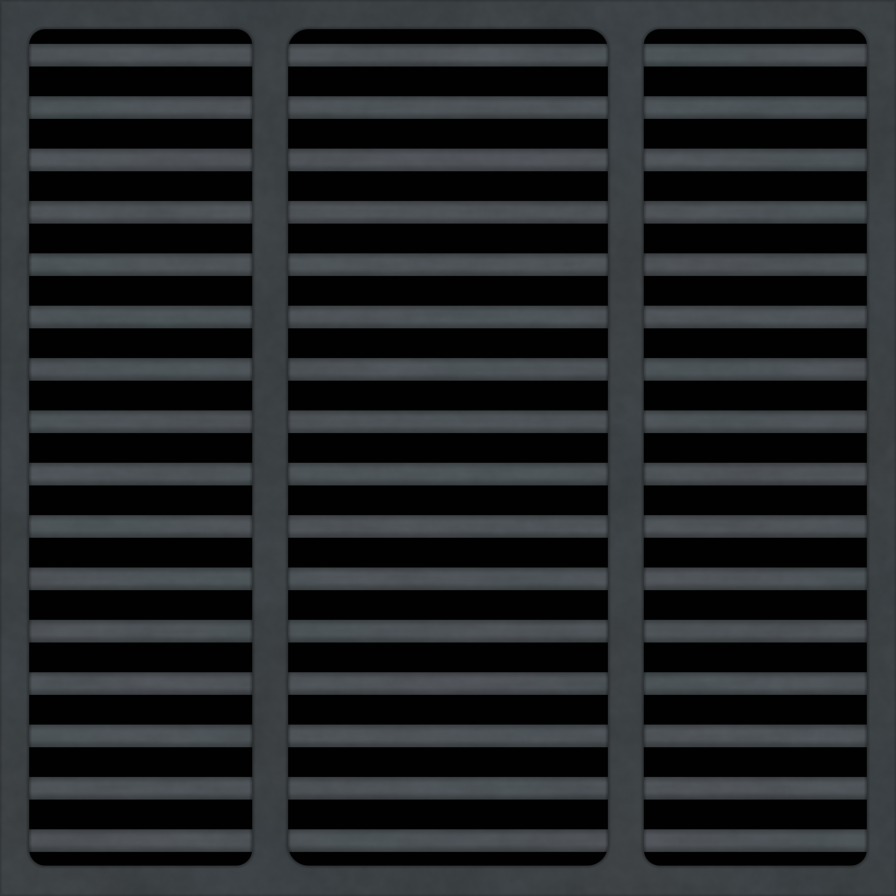
A WebGL 2 fragment shader for this pattern:

```glsl
#version 300 es
precision highp float;
// Dark steel vent: a flat frame with three rounded openings, crossed by sixteen
// horizontal slats over black. Rounded-box distances cut the frame, a repeated
// band makes the slats, and layered gradient noise stains the metal.
uniform vec2 u_resolution;
out vec4 fragColor;

vec2 hashGradient(vec2 cell) {
    vec3 p = fract(cell.xyx * vec3(0.1031, 0.1030, 0.0973));
    p += dot(p, p.yzx + 33.33);
    float angle = 6.2832 * fract((p.x + p.y) * p.z);
    return vec2(cos(angle), sin(angle));
}

float gradientNoise(vec2 p) {
    vec2 i = floor(p), f = fract(p);
    vec2 s = f * f * f * (f * (f * 6.0 - 15.0) + 10.0);
    float a = dot(hashGradient(i), f);
    float b = dot(hashGradient(i + vec2(1, 0)), f - vec2(1, 0));
    float c = dot(hashGradient(i + vec2(0, 1)), f - vec2(0, 1));
    float d = dot(hashGradient(i + vec2(1, 1)), f - vec2(1, 1));
    return mix(mix(a, b, s.x), mix(c, d, s.x), s.y);
}

float fbm(vec2 p) {
    float sum = 0.0, amplitude = 0.5;
    for (int octave = 0; octave < 4; octave++) {
        sum += amplitude * gradientNoise(p);
        p = p * 2.03 + 17.3;
        amplitude *= 0.55;
    }
    return sum;
}

float roundedBox(vec2 p, vec2 halfSize, float radius) {
    vec2 q = abs(p) - halfSize + radius;
    return length(max(q, 0.0)) + min(max(q.x, q.y), 0.0) - radius;
}

void main() {
    vec2 uv = gl_FragCoord.xy / u_resolution;
    float soft = max(0.0009, 0.75 / min(u_resolution.x, u_resolution.y));

    // Openings: one wide in the middle, a narrower one mirrored at each side
    vec2 p = vec2(abs(uv.x - 0.5), uv.y - 0.5007);
    float middle = roundedBox(p, vec2(0.1785, 0.4668), 0.023);
    float side = roundedBox(p - vec2(0.343, 0.0), vec2(0.1245, 0.4668), 0.018);
    float opening = min(middle, side);

    // Slats: sixteen equal bands, shaded as shallow rounded bars
    float row = clamp(floor((uv.y - 0.0618) / 0.05844 + 0.5), 0.0, 15.0);
    float across = uv.y - 0.0618 - row * 0.05844;
    float slatMask = 1.0 - smoothstep(-soft, soft, abs(across) - 0.0126);
    float t = across / 0.0127;
    float roundness = 1.0 - smoothstep(0.3, 1.0, abs(t - 0.05));

    // Stains: broad blotches, streaks along the slats and fine grain
    float blotch = fbm(uv * 9.0 + 3.0);
    float grain = fbm(uv * 65.0 + 40.0);
    float streak = fbm(vec2(uv.x * 13.0, uv.y * 60.0) + row * 7.1);
    float tint = gradientNoise(vec2(uv.x * 4.0 + row * 5.3, row * 1.7 + 0.4));

    vec3 slat = mix(vec3(0.232, 0.250, 0.262), vec3(0.304, 0.327, 0.345), roundness);
    slat *= 1.0 + 0.11 * streak + 0.07 * blotch + 0.06 * grain;
    slat += tint * vec3(0.014, -0.003, 0.004);
    slat *= 1.0 - 0.25 * smoothstep(-0.004, 0.0, opening);
    vec3 inside = mix(vec3(0.002), slat, slatMask);

    // Frame: darker flat metal with shaded rims
    vec3 frame = vec3(0.237, 0.257, 0.269);
    frame *= 1.0 + 0.16 * blotch + 0.09 * grain;
    frame += 0.012 * gradientNoise(uv * 5.0 + 21.0) * vec3(-0.4, 0.2, 1.0);
    frame *= 1.0 - 0.24 * (1.0 - smoothstep(0.0, 0.0045, opening));
    vec2 border = min(uv, 1.0 - uv);
    frame *= mix(0.84, 1.0, smoothstep(0.0, 0.0035, min(border.x, border.y)));

    vec3 color = mix(inside, frame, smoothstep(-soft, soft, opening));
    fragColor = vec4(color, 1.0);
}
```
